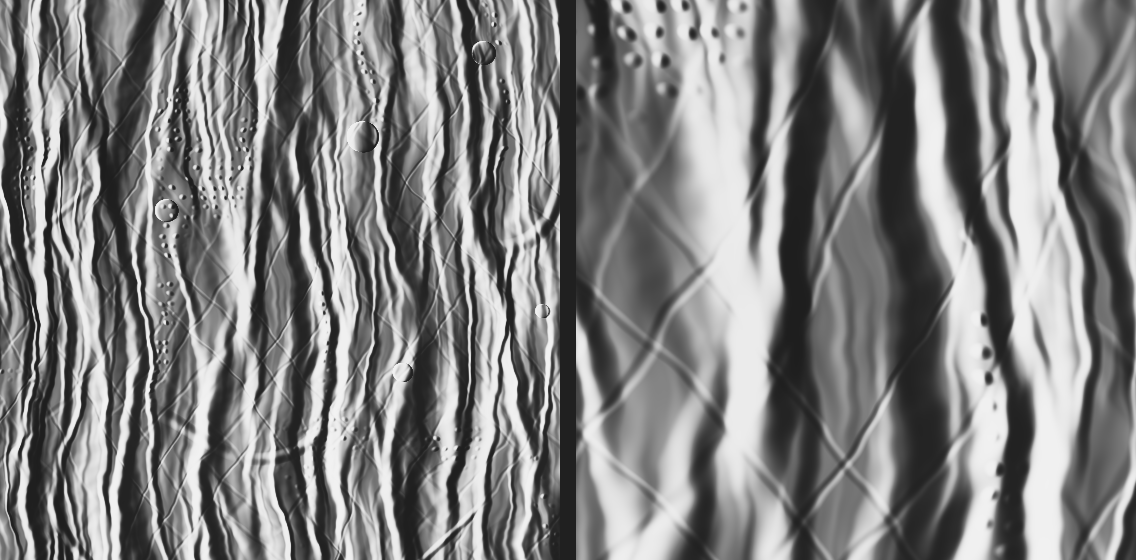
Left, the full canvas; right, a detail of the centre.
This texture is drawn by a Shadertoy shader. Its source:

```glsl
const float FLAT_GRAY = 0.465;
const float LIT_RANGE = 0.47;
const float SHADE_RANGE = 0.34;

vec2 hash22(vec2 cell) {
    vec3 a = fract(cell.xyx * vec3(0.1031, 0.1030, 0.0973));
    a += dot(a, a.yzx + 33.33);
    return fract((a.xx + a.yz) * a.zy);
}

float slopeAt(vec2 cell, vec2 offset) {
    float angle = 6.2832 * hash22(cell + 71.0).x;
    return dot(vec2(cos(angle), sin(angle)), offset);
}

float gradientNoise(vec2 p) {
    vec2 i = floor(p), f = p - i;
    vec2 u = f * f * f * (f * (f * 6.0 - 15.0) + 10.0);
    vec2 e = vec2(0.0, 1.0);
    return mix(mix(slopeAt(i, f), slopeAt(i + e.yx, f - e.yx), u.x),
               mix(slopeAt(i + e.xy, f - e.xy), slopeAt(i + e.yy, f - e.yy), u.x), u.y);
}

// Flat-topped block with a scarp on each side
float plateau(vec2 p, vec2 frequency, float scarp, float seed) {
    return smoothstep(-scarp, scarp, gradientNoise(p * frequency + seed));
}

// Rounded ridge that follows the zero line of the noise
float ridge(vec2 p, vec2 frequency, float width, float seed) {
    return 1.0 - smoothstep(0.0, width, abs(gradientNoise(p * frequency + seed)));
}

float dome(vec2 offset, float radius) {
    return sqrt(max(0.0, 1.0 - dot(offset, offset) / (radius * radius)));
}

// Scattered small knobs, one per cell
float knobs(vec2 p, float density) {
    vec2 g = p * density, cell = floor(g);
    vec2 rnd = hash22(cell);
    vec2 offset = fract(g) - 0.35 - 0.3 * rnd;
    return smoothstep(0.34, 0.0, length(offset)) * step(0.3, rnd.y);
}

vec2 rotate(vec2 p, float angle) {
    float c = cos(angle), s = sin(angle);
    return vec2(c * p.x - s * p.y, s * p.x + c * p.y);
}

float terrain(vec2 p) {
    // Wavering of the long, nearly vertical faults
    vec2 q = p;
    q.x += 0.035 * gradientNoise(p * vec2(3.0, 3.5) + 4.0);
    q.x += 0.010 * gradientNoise(p * vec2(13.0, 17.0) + 9.0);
    q.x += 0.003 * gradientNoise(p * vec2(40.0, 55.0) + 15.0);
    q.x += 0.04 * (p.y - 0.5);

    // Broad blocks and braided ridges
    float h = 0.027 * plateau(q, vec2(7.0, 0.9), 0.12, 3.3);
    h += 0.018 * ridge(q, vec2(6.0, 1.1), 0.12, 27.6);
    h += 0.010 * plateau(q, vec2(15.0, 1.9), 0.12, 41.2);
    h += 0.009 * ridge(q, vec2(12.0, 2.1), 0.13, 58.7);

    // Fine faults, stronger in some belts
    float belt = smoothstep(-0.25, 0.3, gradientNoise(q * vec2(5.0, 1.3) + 83.0));
    h += mix(0.001, 0.0045, belt) * ridge(q, vec2(27.0, 3.6), 0.2, 64.1);
    h += mix(0.0008, 0.0025, belt) * plateau(q, vec2(46.0, 5.0), 0.2, 75.4);
    h += 0.0007 * gradientNoise(q * vec2(70.0, 28.0));

    // Oblique cracks and a few curved crossing ridges
    h -= 0.0012 * ridge(rotate(q, 0.55), vec2(18.0, 2.5), 0.08, 12.8);
    h -= 0.0010 * ridge(rotate(q, -0.65), vec2(15.0, 2.2), 0.07, 33.5);
    float crossing = smoothstep(0.0, 0.3, gradientNoise(p * 2.2 + 49.0));
    h += 0.010 * crossing * ridge(p, vec2(2.6, 2.2), 0.035, 18.4);

    // Beaded chains along the faults
    float chain = ridge(q, vec2(5.0, 1.2), 0.08, 91.7);
    chain *= smoothstep(-0.05, 0.2, gradientNoise(p * 4.0 + 22.0));
    h += 0.006 * chain * knobs(q, 58.0);

    // Isolated domes
    for (int i = 0; i < 5; i++) {
        float id = float(i);
        vec2 center = hash22(vec2(id, 7.0 + 3.0 * id));
        float radius = mix(0.012, 0.029, hash22(vec2(id, 40.0)).x);
        h += 0.7 * radius * dome(p - center, radius);
    }
    return h;
}

void mainImage(out vec4 fragColor, in vec2 fragCoord) {
    vec2 p = fragCoord / iResolution.y;

    // Low light from the left, slightly from above
    float stepSize = 0.0016;
    vec2 lightStep = stepSize * normalize(vec2(1.0, -0.25));
    float slope = (terrain(p + lightStep) - terrain(p - lightStep)) / (2.0 * stepSize);

    // Soft tone curve with separate bright and dark limits
    float tone = tanh(clamp(1.65 * slope, -4.0, 4.0));
    float gray = FLAT_GRAY + LIT_RANGE * max(tone, 0.0) + SHADE_RANGE * min(tone, 0.0);
    gray += 0.035 * gradientNoise(p * vec2(6.0, 2.0) + 31.0);
    fragColor = vec4(vec3(clamp(gray, 0.0, 1.0)), 1.0);
}
```
